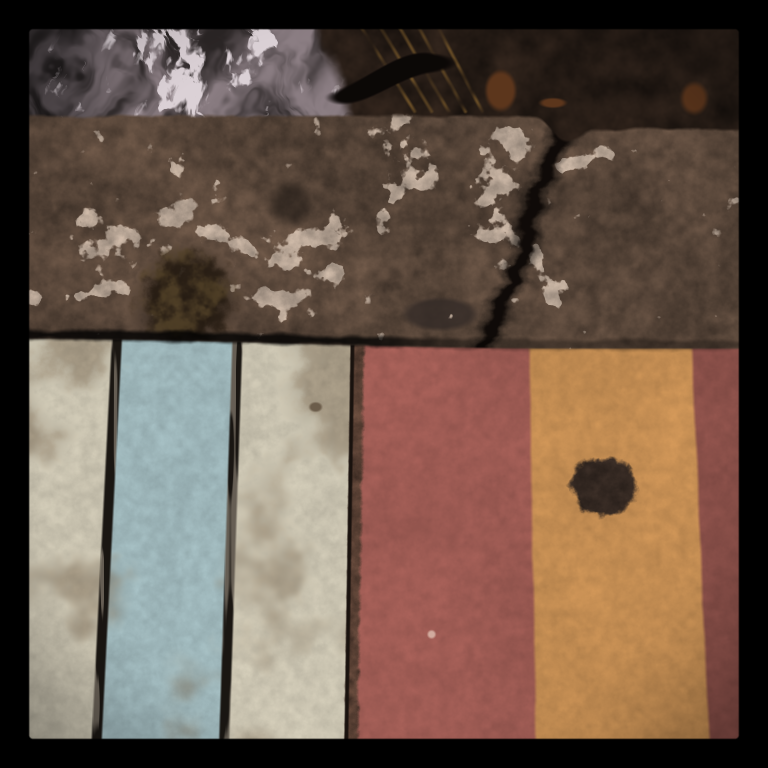
This texture is drawn by a three.js fragment shader. Its source:

```glsl
varying vec2 vUv;

float hash(vec2 p) {
  return fract(sin(dot(p, vec2(12.99, 78.23))) * 4375.85);
}

float noise(vec2 p) {
  vec2 i = floor(p), f = fract(p);
  f = f * f * (3.0 - 2.0 * f);
  return mix(mix(hash(i), hash(i + vec2(1, 0)), f.x),
             mix(hash(i + vec2(0, 1)), hash(i + vec2(1, 1)), f.x), f.y);
}

float fbm(vec2 p) {
  float sum = 0.0, amp = 0.53;
  for (int i = 0; i < 4; i++) {
    sum += amp * noise(p);
    p = mat2(1.6, 1.2, -1.2, 1.6) * p + 7.3;
    amp *= 0.5;
  }
  return sum;
}

float below(float edge, float v, float soft) {
  return 1.0 - smoothstep(edge - soft, edge + soft, v);
}

float segment(vec2 p, vec2 a, vec2 b) {
  vec2 d = b - a;
  return length(p - a - d * clamp(dot(p - a, d) / dot(d, d), 0.0, 1.0));
}

float stroke(vec2 p, float ax, float ay, float bx, float by, float width) {
  return max(0.0, 1.0 - 0.5 * segment(p, vec2(ax, ay), vec2(bx, by)) / width);
}

float blob(vec2 p, float x, float y, vec2 radius, float soft) {
  return below(1.0, length((p - vec2(x, y)) / radius), soft);
}

// Coverage of worn white paint
float wornPaint(vec2 p) {
  float m = stroke(p, 0.515, 0.835, 0.537, 0.775, 0.021);
  m = max(m, stroke(p, 0.537, 0.775, 0.49, 0.716, 0.011));
  m = max(m, stroke(p, 0.455, 0.699, 0.36, 0.672, 0.017));
  m = max(m, stroke(p, 0.315, 0.684, 0.225, 0.718, 0.021));
  m = max(m, stroke(p, 0.2, 0.68, 0.12, 0.702, 0.02));
  m = max(m, stroke(p, 0.32, 0.612, 0.395, 0.615, 0.018));
  m = max(m, stroke(p, 0.41, 0.64, 0.455, 0.645, 0.01));
  m = max(m, stroke(p, 0.045, 0.612, 0.165, 0.62, 0.01));
  m = max(m, stroke(p, 0.22, 0.795, 0.24, 0.755, 0.01));
  m = max(m, stroke(p, 0.66, 0.815, 0.645, 0.69, 0.027));
  m = max(m, stroke(p, 0.735, 0.785, 0.79, 0.8, 0.011));
  m = max(m, stroke(p, 0.7, 0.665, 0.725, 0.61, 0.011));
  return smoothstep(0.0, 0.1, fbm(p * 46.0) + 0.45 * m - 0.77);
}

vec3 litter(vec2 p) {
  vec3 c = vec3(0.15, 0.11, 0.085) * (0.5 + fbm(p * 35.0));
  // Dry stalks and fallen leaves
  for (int i = 0; i < 5; i++) {
    float k = float(i);
    float d = segment(p, vec2(0.47 + 0.025 * k, 0.965), vec2(0.54 + 0.022 * k, 0.855));
    c = mix(c, vec3(0.46, 0.34, 0.16), below(0.002, d, 0.002) * noise(p * 60.0 + k));
  }
  float leaves = blob(p, 0.652, 0.882, vec2(0.019, 0.025), 0.2);
  leaves = max(leaves, blob(p, 0.72, 0.866, vec2(0.016, 0.006), 0.3));
  leaves = max(leaves, blob(p, 0.904, 0.872, vec2(0.016, 0.019), 0.3));
  c = mix(c, vec3(0.36, 0.21, 0.11), leaves);
  // Crumpled plastic with bright folds
  float fold = fbm(p * vec2(22, 14) + 3.0 * fbm(p * 12.0));
  vec3 film = mix(vec3(0.16, 0.14, 0.14), vec3(0.52, 0.47, 0.49), smoothstep(0.25, 0.75, fold));
  film *= 0.65 + 0.4 * smoothstep(0.07, 0.17, p.x);
  float shine = max(stroke(p, 0.2, 0.95, 0.27, 0.875, 0.032), stroke(p, 0.345, 0.955, 0.32, 0.9, 0.014));
  float glint = fbm(p * vec2(55, 38) + 2.0 * fold) + 0.38 * shine;
  film = mix(film, vec3(0.86, 0.82, 0.84), smoothstep(0.72, 0.87, glint));
  c = mix(c, film, below(0.69 - 0.3 * p.y + 0.03 * fold, p.x, 0.012));
  // Curled dark leaf
  float rib = 0.873 + 0.045 * smoothstep(0.43, 0.56, p.x);
  return mix(c, vec3(0.045, 0.03, 0.025), blob(p, 0.51, rib, vec2(0.08, 0.016), 0.12));
}

vec3 stone(vec2 p) {
  float grain = fbm(p * 70.0);
  vec3 c = vec3(0.345, 0.275, 0.225) * (0.5 + 0.5 * grain + 0.5 * fbm(p * 11.0));
  c *= 1.0 - 0.45 * blob(p, 0.378, 0.735, vec2(0.026), 0.5);
  c = mix(c, vec3(0.2, 0.165, 0.15), 0.8 * blob(p, 0.573, 0.591, vec2(0.046, 0.02), 0.2));
  c = mix(c, vec3(0.7, 0.63, 0.57) * (0.75 + 0.5 * grain), wornPaint(p));
  // Mossy hollow
  vec3 moss = mix(vec3(0.12, 0.085, 0.05), vec3(0.29, 0.23, 0.13), smoothstep(0.35, 0.7, fbm(p * 40.0)));
  c = mix(c, moss, 0.85 * blob(p, 0.242, 0.612, vec2(0.04 + 0.036 * grain), 0.25));
  // Slanted crack
  float middle = 0.445 + 0.35 * p.y + 0.035 * (fbm(p.yy * 24.0) - 0.5);
  float gap = abs(p.x - middle) + 0.01 * (grain - 0.5);
  c *= 1.0 - 0.4 * below(0.018, gap, 0.008);
  return mix(c, vec3(0.06, 0.04, 0.03), below(0.009, gap, 0.004));
}

vec3 tiles(vec2 p) {
  float t = (0.553 - p.y) / 0.515;
  float grain = fbm(p * 90.0), stain = fbm(p * 9.0);
  float wobble = 0.004 * (fbm(p * 18.0) - 0.5);
  float gapA = mix(0.152, 0.126, t), gapB = mix(0.309, 0.292, t), joint = mix(0.459, 0.451, t);
  vec3 red = vec3(0.615, 0.355, 0.325);
  // Painted bands
  vec3 c = mix(vec3(0.62, 0.715, 0.73), vec3(0.79, 0.765, 0.69), step(0.078, abs(p.x - 0.5 * (gapA + gapB))));
  c = mix(c, vec3(0.47, 0.41, 0.33), 0.55 * smoothstep(0.58, 0.8, stain + 0.18 * (1.0 - t) * grain));
  c = mix(c, red, step(joint + 0.009, p.x));
  c = mix(c, vec3(0.77, 0.555, 0.325), 1.0 - below(mix(0.689, 0.698, t) + wobble, p.x, 0.003));
  c = mix(c, red * 0.87, 1.0 - below(mix(0.901, 0.923, t) + wobble, p.x, 0.003));
  c *= 0.86 + 0.16 * grain + 0.12 * stain;
  // Seams and mortar
  float seam = min(abs(p.x - gapA), abs(p.x - gapB));
  float chip = smoothstep(0.5, 0.7, noise(p * vec2(180, 12)));
  c = mix(c, mix(vec3(0.1, 0.085, 0.07), vec3(0.4, 0.37, 0.33), chip), below(0.0065, seam, 0.002));
  float mortar = abs(p.x - joint - 0.007) + 0.006 * (grain - 0.5);
  c = mix(c, vec3(0.36, 0.26, 0.21) * (0.6 + 0.7 * grain), below(0.008, mortar, 0.003));
  c = mix(c, vec3(0.1, 0.07, 0.055), below(0.0025, abs(p.x - joint), 0.0015));
  // Tar spot and small marks
  vec2 ragged = vec2(0.041, 0.038) * (0.72 + 0.55 * fbm(p * 60.0));
  c = mix(c, vec3(0.2, 0.155, 0.13) * (0.7 + 0.6 * grain), blob(p, 0.786, 0.367, ragged, 0.1));
  c = mix(c, vec3(0.42, 0.36, 0.29), blob(p, 0.411, 0.47, vec2(0.008, 0.006), 0.3));
  c = mix(c, vec3(0.82, 0.67, 0.62), blob(p, 0.562, 0.174, vec2(0.005), 0.4));
  return c;
}

void main() {
  vec2 p = vUv;
  float ragged = 0.008 * (fbm(p * 30.0) - 0.5);
  float dip = (p.x - 0.735) / 0.025;
  float top = 0.849 - 0.02 * exp(-dip * dip) - 0.017 * smoothstep(0.69, 0.76, p.x) + ragged;
  float base = 0.559 - 0.013 * smoothstep(0.04, 0.75, p.x);
  vec3 c = mix(litter(p), stone(p), below(top, p.y, 0.003));
  c = mix(c, tiles(p), below(base, p.y, 0.002));
  // Shadow under the stone
  float shade = below(0.006, abs(p.y - base - 0.005) + ragged, 0.004);
  c *= 1.0 - shade * (0.8 - 0.5 * smoothstep(0.45, 0.65, p.x));
  // Vignette and rounded frame
  vec2 q = abs(p - 0.5);
  c *= 1.0 - 0.35 * smoothstep(0.45, 0.72, length(q));
  c *= below(0.005, length(max(q - 0.457, 0.0)), 0.0015);
  gl_FragColor = vec4(c, 1.0);
}
```
